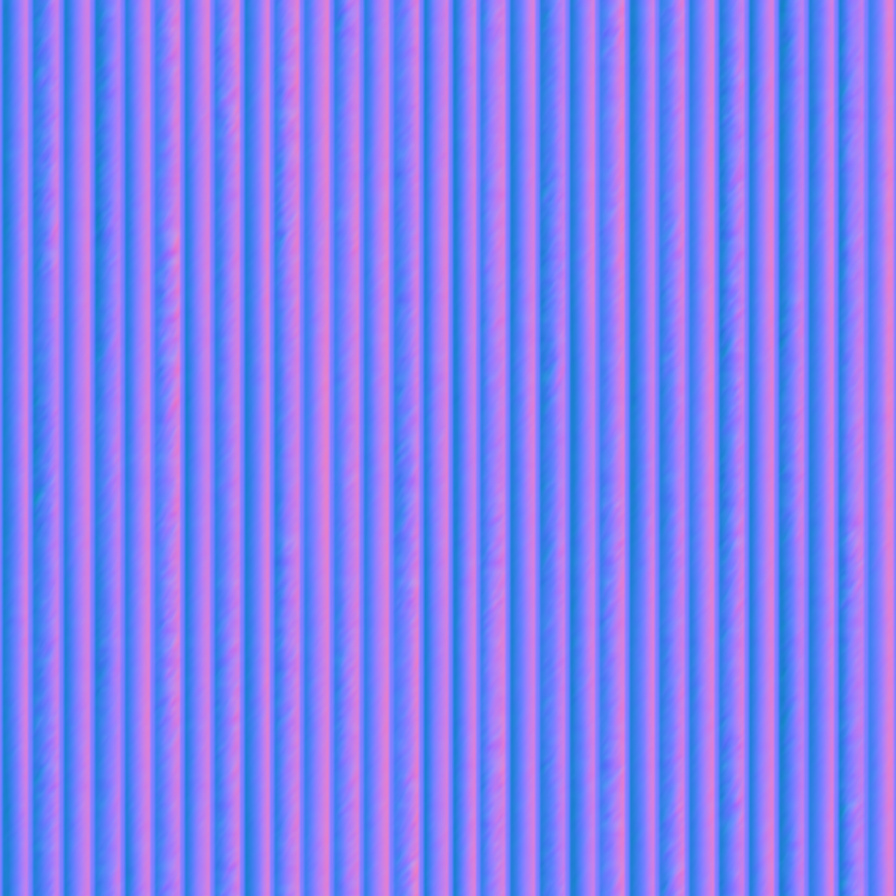
A WebGL 1 fragment shader for this texture map:

```glsl
precision highp float;

uniform vec2 u_resolution;

const float RIB_COUNT = 30.0;
const float RIB_DRIFT = 0.11;        // sideways shift of the left ribs, in rib widths
const float SMOOTH_SLOPE = 0.78;     // normal.x on the flanks of smooth ribs
const float ROUGH_SLOPE = 0.70;      // normal.x on the flanks of rough ribs
const float SLOPE_VARIATION = 0.14;  // flank difference between ribs
const float CREST_CENTRE = 0.50;
const float CREST_VARIATION = 0.20;  // crest shift between ribs, in rib widths
const float TILT_VARIATION = 0.20;   // whole rib turned to one side
const float BROAD_TILT = 0.14;       // slow turn over groups of ribs
const float END_TILT = 0.14;         // first rib turned left, last one right
const float GROOVE_WIDTH = 0.15;     // soft turn at each rib edge
const float LEAN_VARIATION = 0.17;   // slow tilt along each rib
const float STREAK_STRENGTH = 0.08;
const float MOTTLE_STRENGTH = 0.12;
const vec2 MOTTLE_SCALE = vec2(70.0, 44.0);
const float MOTTLE_SLANT = 0.5;
const float MAX_SLOPE = 0.76;
const float HALF_PI = 1.5707963;

float hash(vec2 p) {
    vec3 q = fract(vec3(p.xyx) * 0.1031);
    q += dot(q, q.yzx + 33.33);
    return fract((q.x + q.y) * q.z);
}

float valueNoise(vec2 p) {
    vec2 cell = floor(p);
    vec2 f = fract(p);
    f = f * f * f * (f * (f * 6.0 - 15.0) + 10.0);
    float low = mix(hash(cell), hash(cell + vec2(1.0, 0.0)), f.x);
    float high = mix(hash(cell + vec2(0.0, 1.0)), hash(cell + 1.0), f.x);
    return mix(low, high, f.y);
}

// Slanted two-octave bumps
float mottleHeight(vec2 uv) {
    vec2 p = vec2(uv.x - MOTTLE_SLANT * uv.y, uv.y) * MOTTLE_SCALE;
    return valueNoise(p) + 0.35 * valueNoise(p * 2.1 + 17.0);
}

vec2 mottleSlope(vec2 uv) {
    const float STEP = 0.003;
    float here = mottleHeight(uv);
    return vec2(here - mottleHeight(uv + vec2(STEP, 0.0)),
                here - mottleHeight(uv + vec2(0.0, STEP))) / (STEP * 60.0);
}

// Ribs start on the left edge, lag a little, then catch up mid-way
float ribCoordinate(float x) {
    float c = x * RIB_COUNT;
    return c - RIB_DRIFT * (smoothstep(0.0, 4.0, c) - smoothstep(14.6, 16.4, c));
}

// Sideways normal of a rounded rib with its own crest position and flanks
float ribSlope(float t, float id, float rough) {
    float crest = CREST_CENTRE + CREST_VARIATION * (hash(vec2(id, 23.0)) - 0.5);
    float flank = step(crest, t);
    float side = (t - crest) / mix(crest, 1.0 - crest, flank);
    float variation = hash(vec2(id + 3.0, 11.0 + 8.0 * flank)) - 0.5;
    float steepness = mix(SMOOTH_SLOPE, ROUGH_SLOPE, rough) + SLOPE_VARIATION * variation;
    return steepness * sin(HALF_PI * side);
}

// Turn shared by the full width of one rib
float ribTilt(float id) {
    float own = TILT_VARIATION * (hash(vec2(id, 31.0)) - 0.5);
    float broad = BROAD_TILT * (valueNoise(vec2(id * 0.23, 3.5)) - 0.5);
    float ends = END_TILT * (step(RIB_COUNT - 1.5, id) - step(id, 0.5));
    return own + broad + ends;
}

void main() {
    vec2 uv = gl_FragCoord.xy / u_resolution;
    float rib = ribCoordinate(uv.x);
    float id = floor(rib);
    float t = fract(rib);
    float rough = mod(id + step(14.5, id), 2.0);
    float groove = smoothstep(0.0, GROOVE_WIDTH, min(t, 1.0 - t));
    float crown = smoothstep(0.0, 0.3, t) * smoothstep(1.0, 0.7, t);

    // Rib body with slow tilt and lengthwise streaks
    float lean = valueNoise(vec2(id * 7.0, uv.y * 4.0)) - 0.5;
    float streak = valueNoise(vec2(rib * 4.0, uv.y * 7.0 + 40.0)) - 0.5;
    vec2 slope = vec2(ribSlope(t, id, rough) + ribTilt(id), 0.0);
    slope.x += LEAN_VARIATION * lean;
    slope.x = groove * clamp(slope.x, -MAX_SLOPE, MAX_SLOPE);
    slope.x += crown * STREAK_STRENGTH * streak;

    // Rougher surface on every other rib, in patches
    float patches = smoothstep(0.2, 0.8, valueNoise(vec2(id * 3.0, uv.y * 8.0)));
    float wear = mix(0.3, 0.6 + 0.3 * hash(vec2(id, 5.0)), rough);
    wear *= mix(0.6, 1.0, patches) * (0.25 + 0.75 * crown);
    slope += MOTTLE_STRENGTH * wear * mottleSlope(uv);

    // Encode the unit normal as colour
    float facing = sqrt(max(0.0, 1.0 - dot(slope, slope)));
    gl_FragColor = vec4(0.5 + 0.5 * vec3(slope, facing), 1.0);
}
```
